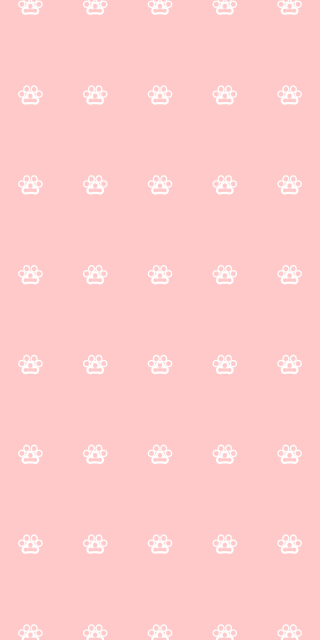
This pattern is drawn by a Shadertoy shader. Its source:

```glsl
#define PINK vec3(1.0, 0.79, 0.79)
#define WHITE vec3(0.995)
#define CELL vec2(0.2025, 0.2807)    // spacing, in canvas widths
#define FIRST_PAW vec2(0.095, 0.019) // centre of the lower left paw
#define PAW_SIZE 0.0382              // half width of a paw
#define TOE_LINE 0.105
#define PAD_LINE 0.18

float smoothUnion(float a, float b, float k) {
    float h = max(k - abs(a - b), 0.0) / k;
    return min(a, b) - 0.25 * k * h * h;
}

// Approximate distance to an ellipse, good for nearly round shapes
float ellipse(vec2 p, vec2 radii) {
    return (length(p / radii) - 1.0) * min(radii.x, radii.y);
}

float outline(float d, float width) {
    return abs(d) - 0.5 * width;
}

// Heel pad: a round top on two lobes joined by a bar
float padShape(vec2 p) {
    float top = length(p - vec2(0.0, -0.07)) - 0.27;
    float lobe = length(p - vec2(0.385, -0.455)) - 0.25;
    float bar = length(vec2(max(p.x - 0.36, 0.0), p.y + 0.455)) - 0.21;
    return smoothUnion(top, min(lobe, bar), 0.23);
}

// Outlined paw, mirrored about its vertical axis
float paw(vec2 p) {
    p.x = abs(p.x);
    float innerToe = ellipse(p - vec2(0.305, 0.47), vec2(0.235, 0.26));
    float outerToe = ellipse(p - vec2(0.70, 0.07), vec2(0.25, 0.25));
    float toes = outline(min(innerToe, outerToe), TOE_LINE);
    return min(toes, outline(padShape(p), PAD_LINE));
}

void mainImage(out vec4 fragColor, in vec2 fragCoord) {
    vec2 uv = fragCoord / iResolution.x;

    // Repeat on a plain grid, each paw at the centre of its cell
    vec2 cell = (fract((uv - FIRST_PAW) / CELL + 0.5) - 0.5) * CELL;
    float d = paw(cell / PAW_SIZE) * PAW_SIZE;

    // One pixel wide edge
    float ink = clamp(0.5 - d * iResolution.x, 0.0, 1.0);
    fragColor = vec4(mix(PINK, WHITE, ink), 1.0);
}
```
